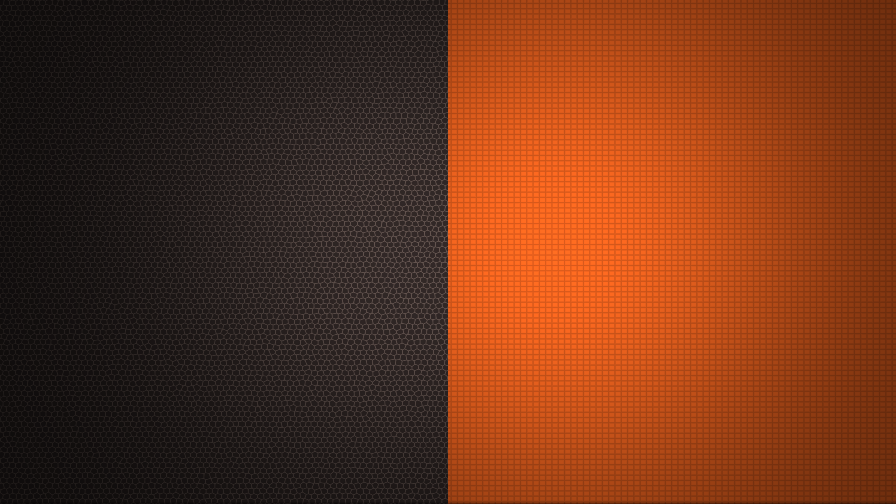
This background is drawn by a Shadertoy shader. Its source:

```glsl
const vec3 LEATHER = vec3(0.195, 0.158, 0.152);
const vec3 SEAM = vec3(0.400, 0.338, 0.318);
const vec3 ORANGE = vec3(1.04, 0.430, 0.132);
const vec2 CELL_SIZE = vec2(0.0120, 0.0102);
const vec2 GRID_SIZE = vec2(0.0125, 0.0104);
const vec2 DARK_GLOW = vec2(-0.04, 0.51);   // x is measured from the split
const vec2 ORANGE_GLOW = vec2(0.20, 0.51);
const float DARK_SPREAD = 0.26;
const float ORANGE_SPREAD = 0.29;
const float DARK_FLOOR = 0.28;
const float ORANGE_FLOOR = 0.37;
const float CELL_JITTER = 0.36;
const float SEAM_WIDTH = 0.14;
const float GRID_WIDTH = 0.0012;
const float GRID_DEPTH = 0.20;
const float BASE_EDGE = 0.003;

vec2 hash2(vec2 p) {
    vec3 q = fract(p.xyx * vec3(0.1031, 0.1030, 0.0973));
    q += dot(q, q.yzx + 33.33);
    return fract((q.xx + q.yz) * q.zy);
}

float glow(vec2 p, vec2 center, float spread, float floorLight) {
    vec2 d = p - center;
    return mix(floorLight, 1.0, exp(-dot(d, d) / spread));
}

// Gap between the two nearest points of a staggered, jittered lattice
float cellBorder(vec2 p) {
    vec2 base = floor(p);
    float nearest = 8.0;
    float second = 8.0;
    for (int j = -1; j <= 1; j++) {
        for (int i = -2; i <= 2; i++) {
            vec2 id = base + vec2(i, j);
            vec2 site = id + 0.5 + CELL_JITTER * (hash2(id) - 0.5);
            site.x += 0.5 * mod(id.y, 2.0);
            float d = length(site - p);
            second = min(second, max(nearest, d));
            nearest = min(nearest, d);
        }
    }
    return second - nearest;
}

vec3 leather(vec2 p, float pixel) {
    float blur = 0.8 * pixel / CELL_SIZE.y;
    float border = cellBorder(p / CELL_SIZE + 200.0);
    float seam = 1.0 - smoothstep(SEAM_WIDTH - blur, SEAM_WIDTH + blur, border);
    return mix(LEATHER, SEAM, seam) * glow(p, DARK_GLOW, DARK_SPREAD, DARK_FLOOR);
}

vec3 wovenGrid(vec2 p, float pixel) {
    // Widened lines keep their total darkness at low resolution
    vec2 gap = abs(fract(p / GRID_SIZE) - 0.5) * GRID_SIZE;
    float width = max(GRID_WIDTH, 0.7 * pixel);
    vec2 lines = (1.0 - smoothstep(0.0, 2.0 * width, gap)) * GRID_WIDTH / width;
    float shade = 1.0 - GRID_DEPTH * max(lines.x, lines.y);
    return ORANGE * shade * glow(p, ORANGE_GLOW, ORANGE_SPREAD, ORANGE_FLOOR);
}

void mainImage(out vec4 fragColor, in vec2 fragCoord) {
    float pixel = 1.0 / iResolution.y;
    vec2 p = vec2(fragCoord.x - 0.5 * iResolution.x, fragCoord.y) * pixel;

    // Two panels meeting at the vertical split
    float side = smoothstep(-0.5 * pixel, 0.5 * pixel, p.x);
    vec3 color = mix(leather(p, pixel), wovenGrid(p, pixel), side);

    // Thin shadow along the bottom
    color *= mix(0.6, 1.0, smoothstep(BASE_EDGE - pixel, BASE_EDGE + pixel, p.y));
    fragColor = vec4(clamp(color, 0.0, 1.0), 1.0);
}
```
